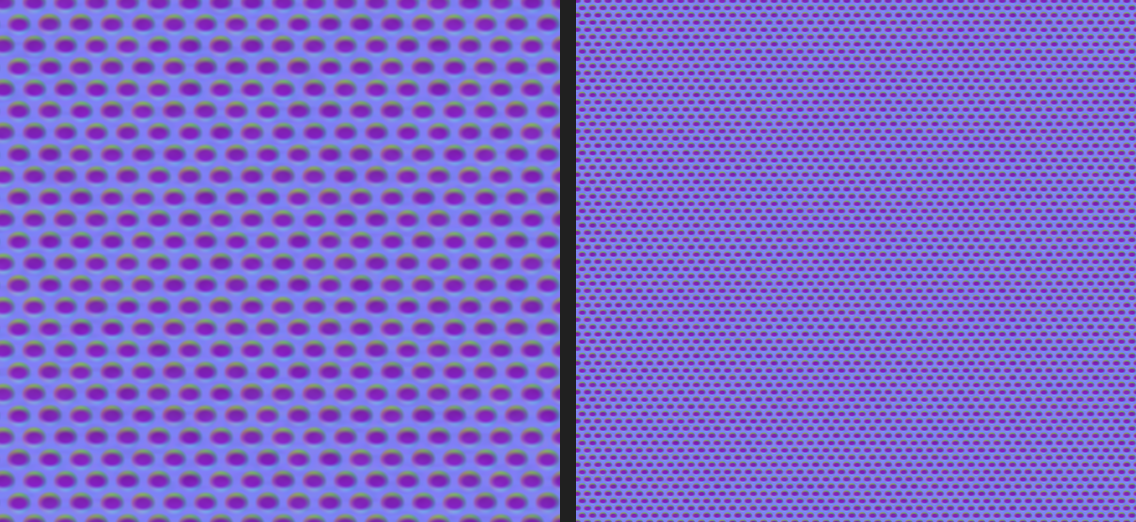
Left: one tile. Right: repeated 3 by 3.
Write a Shadertoy shader that draws this texture map.

```glsl
// Tangent-space normal map of a perforated sheet: staggered rows of soft oval dents.
// Each pixel finds its nearest dent, then blends flat sheet, angle-tinted rim and
// sloped, flat-bottomed floor by elliptical radius; wrapping noise adds slight wear.

const vec2  GRID        = vec2(18.0, 24.0);    // dents per row, rows (even for the stagger)
const vec2  PHASE       = vec2(0.105, 0.12);   // offset of the first dent, in pitches
const float ROW_PITCH   = 0.70;                // row spacing relative to column spacing
const float OVAL        = 0.88;                // below 1 widens the dents
const vec2  FLOOR_OVAL  = vec2(0.77, 1.0);     // wider oval of the floor
const float FLOOR_DROP  = 0.02;                // floor centre below the dent centre
const float FLATTEN     = 0.14;                // squash of the lower half of the floor
const vec2  FLOOR_EDGE  = vec2(0.125, 0.305);  // fade of the floor, in column pitches
const vec2  RIM_EDGE    = vec2(0.265, 0.395);  // fade of the rim
const float JITTER      = 0.018;               // wander of dent centres
const float TINT_VARY   = 0.07;                // tint change from dent to dent
const float GRAIN       = 0.05;                // mottling of the sheet
const vec3  SHEET_COLOR = vec3(0.50, 0.50, 0.970);
const vec3  FLOOR_COLOR = vec3(0.50, 0.135, 0.715);
const vec3  FLOOR_SLOPE = vec3(-0.10, 0.0, -0.38); // floor tint change per unit height

float hash(vec2 p) {
    vec3 q = fract(vec3(p.xyx) * 0.1031);
    q += dot(q, q.yzx + 33.33);
    return fract((q.x + q.y) * q.z);
}

// Value noise that wraps after a whole number of cells.
float tileNoise(vec2 uv, vec2 period) {
    vec2 p = uv * period;
    vec2 i = floor(p), f = fract(p);
    f = f * f * (3.0 - 2.0 * f);
    vec2 a = mod(i, period), b = mod(i + 1.0, period);
    return mix(mix(hash(a), hash(vec2(b.x, a.y)), f.x),
               mix(hash(vec2(a.x, b.y)), hash(b), f.x), f.y);
}

// Offset from the nearest dent centre (xy) and two random values of it (zw).
vec4 nearestDent(vec2 uv) {
    float y = (1.0 - uv.y) * GRID.y - PHASE.y;
    float best = 1e3;
    vec4 dent = vec4(0.0);
    for (int k = 0; k < 2; k++) {
        float row = floor(y) + float(k);
        float x = uv.x * GRID.x - PHASE.x - 0.5 * mod(row, 2.0);
        float column = floor(x + 0.5);
        vec2 id = mod(vec2(column, row), GRID);
        vec2 rnd = vec2(hash(id + 7.0), hash(id + 61.0)) - 0.5;
        vec2 p = vec2(x - column, (row - y) * ROW_PITCH) + JITTER * rnd;
        float r = length(p * vec2(OVAL, 1.0));
        if (r < best) {
            best = r;
            dent = vec4(p, rnd);
        }
    }
    return dent;
}

// Rim tint: olive above, teal right, cyan below, mauve left.
vec3 rimColor(vec2 dir) {
    return vec3(0.49 - 0.14 * dir.x,
                0.42 + 0.05 * dir.x + 0.24 * dir.y * dir.y,
                0.64 - 0.24 * dir.y);
}

void mainImage(out vec4 fragColor, in vec2 fragCoord) {
    vec2 uv = fragCoord / iResolution.xy;
    vec4 dent = nearestDent(uv);
    vec2 p = dent.xy * vec2(OVAL, 1.0);
    float r = length(p);
    vec2 dir = p / max(r, 1e-4);
    float below = max(-dir.y, 0.0);

    // Flat sheet with fine mottling and faint horizontal streaks
    float mottle = tileNoise(uv, GRID * 4.0) - 0.5;
    float streak = tileNoise(uv, GRID * vec2(1.0, 5.0)) - 0.5;
    vec3 color = SHEET_COLOR + GRAIN * vec3(mottle, streak, -abs(mottle + streak));

    // Soft rim, fainter and a little wider below
    float rim = 1.0 - smoothstep(RIM_EDGE.x, RIM_EDGE.y + 0.02 * below, r);
    rim *= mix(0.85, dir.y > 0.0 ? 1.0 : 0.8, abs(dir.y));
    vec3 tint = rimColor(dir) + TINT_VARY * vec3(dent.z, dent.w, -dent.z);
    color = mix(color, tint, rim);

    // Sloped floor: domed above, flatter below, melting into the rim
    vec2 q = (dent.xy + vec2(0.0, FLOOR_DROP)) * FLOOR_OVAL;
    q.y *= q.y < 0.0 ? 1.0 + FLATTEN : 1.0;
    float floorMask = 1.0 - smoothstep(FLOOR_EDGE.x, FLOOR_EDGE.y, length(q));
    vec3 floorTint = FLOOR_COLOR + FLOOR_SLOPE * p.y
                   + 0.5 * TINT_VARY * vec3(dent.w, dent.z, dent.w) + 0.5 * GRAIN * mottle;
    color = mix(color, floorTint, floorMask);

    fragColor = vec4(clamp(color, 0.0, 1.0), 1.0);
}
```
